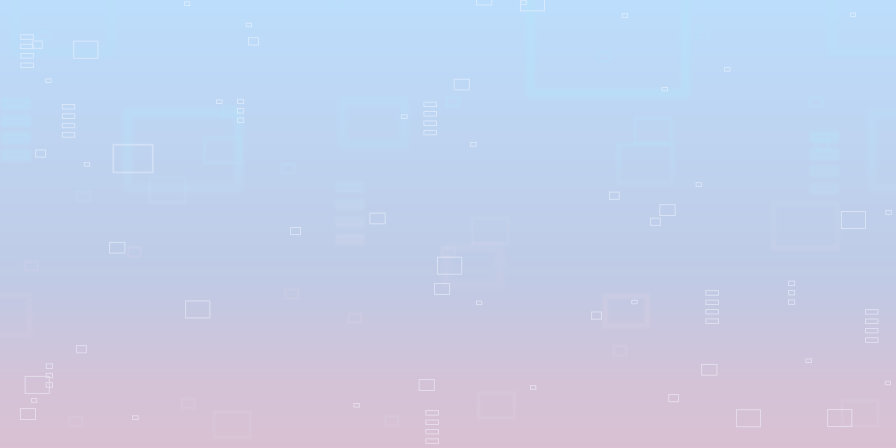
This background is drawn by a WebGL 2 fragment shader. Its source:

```glsl
#version 300 es
precision highp float;
// Pale blue to rose gradient scattered with glowing frames, bar stacks and thin outlined boxes.

#define LINE_HALF 0.0011
#define LINE_GAIN 0.50
#define GLOW_GAIN 0.40
#define FAINT_GAIN 0.24
#define BAR_GAP 0.0385
#define TICK_GAP 0.0210

uniform vec2 u_resolution;
out vec4 fragColor;

const vec3 ROSE = vec3(0.850, 0.754, 0.823);
const vec3 MAUVE = vec3(0.826, 0.766, 0.850);
const vec3 PERIWINKLE = vec3(0.752, 0.791, 0.896);
const vec3 SKY = vec3(0.738, 0.866, 0.985);
const vec3 GLOW_LOW = vec3(0.870, 0.830, 0.905);
const vec3 GLOW_HIGH = vec3(0.705, 0.900, 0.985);
const vec3 LINE_COLOR = vec3(0.960, 0.970, 1.000);

float hash(vec2 p) {
    vec3 q = fract(vec3(p.xyx) * 0.1031);
    q += dot(q, q.yzx + 33.33);
    return fract((q.x + q.y) * q.z);
}

float boxDistance(vec2 p, vec2 halfSize) {
    vec2 d = abs(p) - halfSize;
    return length(max(d, 0.0)) + min(max(d.x, d.y), 0.0);
}

// Outline of a box, its edges centred on the line border and at least one pixel soft
float frame(vec2 p, vec2 halfSize, float halfLine, float blur) {
    float soft = 0.5 * max(blur, 1.0 / u_resolution.y);
    return 1.0 - smoothstep(-soft, soft, abs(boxDistance(p, halfSize)) - halfLine);
}

// Folds a column of count evenly spaced rows onto a single row
vec2 stackFold(vec2 p, float count, float gap) {
    float row = clamp(floor(p.y / gap + 0.5 * count), 0.0, count - 1.0);
    return vec2(p.x, p.y - gap * (row - 0.5 * (count - 1.0)));
}

float glowFrame(vec2 p, vec2 halfSize) {
    return frame(p, halfSize, 0.010, 0.018);
}

float softFrame(vec2 p, vec2 halfSize) {
    return frame(p, halfSize, 0.006, 0.010);
}

float glowStack(vec2 p) {
    return frame(stackFold(p, 4.0, BAR_GAP), vec2(0.026, 0.006), 0.007, 0.012);
}

// One jittered stack of boxes per grid cell, kept with the given density
float scatter(vec2 p, float cell, vec2 halfSize, float count, float blur, float density, float seed) {
    vec2 id = floor(p / cell);
    vec2 key = id + seed * vec2(17.0, 31.0);
    vec2 extent = halfSize + vec2(0.0, 0.5 * (count - 1.0) * TICK_GAP);
    vec2 room = max(vec2(0.5 * cell) - extent - blur - 0.006, 0.0);
    vec2 jitter = vec2(hash(key + 3.7), hash(key + 8.3)) * 2.0 - 1.0;
    vec2 q = p - (id + 0.5) * cell - jitter * room;
    float kept = step(hash(key + 1.9), density);
    return kept * frame(stackFold(q, count, TICK_GAP), halfSize, LINE_HALF + 0.3 * blur, blur);
}

vec3 background(float y) {
    vec3 color = mix(ROSE, MAUVE, clamp(y / 0.18, 0.0, 1.0));
    color = mix(color, PERIWINKLE, clamp((y - 0.16) / 0.21, 0.0, 1.0));
    return mix(color, SKY, clamp((y - 0.36) / 0.62, 0.0, 1.0));
}

void main() {
    // Height runs from 0 to 1, width keeps the same unit
    vec2 p = gl_FragCoord.xy / u_resolution.y;
    vec3 color = background(p.y);
    vec3 glowColor = mix(GLOW_LOW, GLOW_HIGH, smoothstep(0.35, 0.72, p.y));

    // Large blurred frames that anchor the layout
    float glow = glowFrame(p - vec2(1.357, 0.935), vec2(0.173, 0.143));
    glow = max(glow, 0.75 * glowFrame(p - vec2(0.409, 0.664), vec2(0.124, 0.083)));
    glow = max(glow, 0.45 * glowFrame(p - vec2(0.141, 0.969), vec2(0.107, 0.085)));
    glow = max(glow, 0.60 * glowFrame(p - vec2(1.964, 0.969), vec2(0.107, 0.085)));
    glow = max(glow, 0.55 * glowFrame(p - vec2(2.070, 0.664), vec2(0.124, 0.083)));
    glow = max(glow, 0.50 * glowFrame(p - vec2(0.833, 0.727), vec2(0.068, 0.047)));
    glow = max(glow, 0.35 * glowFrame(p - vec2(1.056, 0.407), vec2(0.060, 0.042)));

    // Medium frames with a tighter edge
    glow = max(glow, 0.70 * softFrame(p - vec2(1.398, 0.306), vec2(0.047, 0.033)));
    glow = max(glow, 0.50 * softFrame(p - vec2(1.798, 0.496), vec2(0.071, 0.050)));
    glow = max(glow, 0.50 * softFrame(p - vec2(1.441, 0.635), vec2(0.060, 0.043)));
    glow = max(glow, 0.40 * softFrame(p - vec2(0.010, 0.297), vec2(0.055, 0.043)));

    // Blurred bar stacks
    glow = max(glow, 0.80 * glowStack(p - vec2(0.036, 0.711)));
    glow = max(glow, 0.80 * glowStack(p - vec2(0.781, 0.524)));
    glow = max(glow, 0.80 * glowStack(p - vec2(1.840, 0.636)));
    color = mix(color, glowColor, GLOW_GAIN * glow);

    // Faint scattered boxes
    float faint = scatter(p, 0.31, vec2(0.040, 0.028), 1.0, 0.007, 0.35, 1.0);
    faint = max(faint, scatter(p, 0.24, vec2(0.014, 0.010), 1.0, 0.005, 0.45, 2.0));
    color = mix(color, glowColor, FAINT_GAIN * faint);

    // Thin outlined boxes in shrinking sizes, then small bar stacks
    float line = 0.7 * frame(p - vec2(0.297, 0.646), vec2(0.044, 0.031), 0.0020, 0.003);
    line = max(line, scatter(p, 0.36, vec2(0.027, 0.019), 1.0, 0.0, 0.45, 3.0));
    line = max(line, scatter(p, 0.29, vec2(0.017, 0.012), 1.0, 0.0, 0.35, 4.0));
    line = max(line, scatter(p, 0.27, vec2(0.011, 0.008), 1.0, 0.0, 0.40, 5.0));
    line = max(line, scatter(p, 0.23, vec2(0.006, 0.004), 1.0, 0.0, 0.50, 6.0));
    line = max(line, scatter(p, 0.41, vec2(0.014, 0.005), 4.0, 0.0, 0.50, 7.0));
    line = max(line, scatter(p, 0.43, vec2(0.007, 0.005), 3.0, 0.0, 0.40, 8.0));
    color = mix(color, LINE_COLOR, LINE_GAIN * line);

    fragColor = vec4(color, 1.0);
}
```
